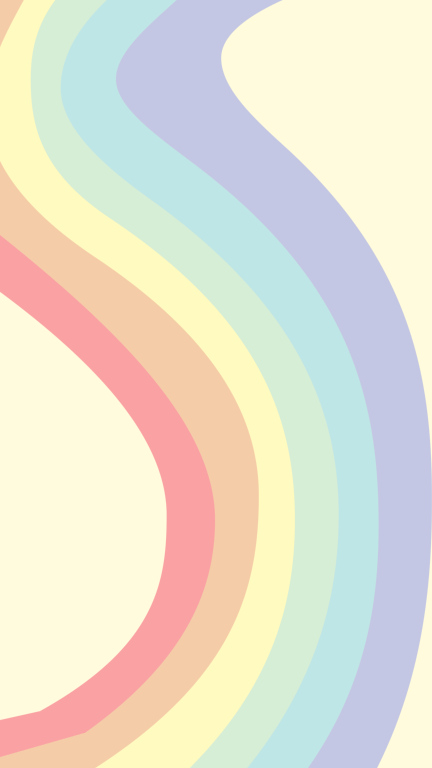
This background is drawn by a WebGL 1 fragment shader. Its source:

```glsl
precision highp float;

uniform vec2 u_resolution;

const vec3 CREAM = vec3(1.0, 0.984, 0.863);
const vec3 PINK = vec3(0.98, 0.63, 0.64);
const vec3 PEACH = vec3(0.96, 0.80, 0.66);
const vec3 YELLOW = vec3(1.0, 0.98, 0.75);
const vec3 GREEN = vec3(0.84, 0.93, 0.84);
const vec3 AQUA = vec3(0.75, 0.90, 0.90);
const vec3 LAVENDER = vec3(0.77, 0.78, 0.89);

// Cubic between two nodes (x, y, dx/dy); returns x and dx/dy at height y
vec2 cubic(float y, vec3 a, vec3 b) {
  float h = b.y - a.y;
  float t = (y - a.y) / h;
  float rise = b.x - a.x;
  float c1 = h * a.z;
  float c2 = 3.0 * rise - h * (2.0 * a.z + b.z);
  float c3 = h * (a.z + b.z) - 2.0 * rise;
  return vec2(a.x + t * (c1 + t * (c2 + t * c3)),
              (c1 + t * (2.0 * c2 + 3.0 * t * c3)) / h);
}

// Signed distance to the right of an S-shaped edge.
// top is (x, slope); bay and cape are the leftmost and rightmost turns.
float ribbonEdge(vec2 p, vec2 top, vec2 bay, vec3 shoulder, vec2 cape, vec3 foot) {
  vec3 bayNode = vec3(bay, 0.0);
  vec3 capeNode = vec3(cape, 0.0);
  vec2 curve;
  if (p.y < bay.y) {
    curve = cubic(p.y, vec3(top.x, 0.0, top.y), bayNode);
  } else if (p.y < shoulder.y) {
    curve = cubic(p.y, bayNode, shoulder);
  } else if (p.y < cape.y) {
    curve = cubic(p.y, shoulder, capeNode);
  } else if (p.y < foot.y) {
    curve = cubic(p.y, capeNode, foot);
  } else {
    // Flatter run-out below the foot
    float slope = 2.5 * foot.z;
    curve = vec2(foot.x + slope * (p.y - foot.y), slope);
  }
  return (p.x - curve.x) / sqrt(1.0 + curve.y * curve.y);
}

// Lay a colour over everything right of an edge
vec3 paint(vec3 under, vec3 over, float dist, float pixel) {
  return mix(under, over, smoothstep(-pixel, pixel, dist));
}

void main() {
  // Height units, y running downwards
  vec2 uv = gl_FragCoord.xy / u_resolution;
  vec2 p = vec2(uv.x * 0.5625, 1.0 - uv.y);
  float pixel = 0.75 / u_resolution.y;

  // Edges of the bands, from left to right
  float pink = ribbonEdge(p, vec2(-0.15, 0.0), vec2(-0.156, 0.13),
    vec3(0.0, 0.380, 1.35), vec2(0.217, 0.671), vec3(0.052, 0.926, -1.8));
  float peach = ribbonEdge(p, vec2(-0.08, 0.0), vec2(-0.10, 0.10),
    vec3(0.0, 0.306, 1.25), vec2(0.280, 0.677), vec3(0.111, 0.954, -1.4));
  float yellow = ribbonEdge(p, vec2(0.031, -0.55), vec2(-0.018, 0.137),
    vec3(0.124, 0.335, 1.5), vec2(0.337, 0.645), vec3(0.124, 1.0, -1.55));
  float green = ribbonEdge(p, vec2(0.072, -0.75), vec2(0.040, 0.104),
    vec3(0.143, 0.284, 1.5), vec2(0.384, 0.677), vec3(0.247, 1.0, -1.0));
  float aqua = ribbonEdge(p, vec2(0.139, -1.05), vec2(0.079, 0.115),
    vec3(0.195, 0.259, 1.4), vec2(0.441, 0.671), vec3(0.322, 1.0, -0.8));
  float lavender = ribbonEdge(p, vec2(0.230, -1.1), vec2(0.151, 0.103),
    vec3(0.260, 0.219, 1.3), vec2(0.493, 0.684), vec3(0.401, 1.0, -0.7));
  float outside = ribbonEdge(p, vec2(0.368, -2.2), vec2(0.288, 0.0755),
    vec3(0.371, 0.191, 1.1), vec2(0.5625, 0.651), vec3(0.491, 1.0, -0.5));

  // Stack the bands
  vec3 color = paint(CREAM, PINK, pink, pixel);
  color = paint(color, PEACH, peach, pixel);
  color = paint(color, YELLOW, yellow, pixel);
  color = paint(color, GREEN, green, pixel);
  color = paint(color, AQUA, aqua, pixel);
  color = paint(color, LAVENDER, lavender, pixel);
  color = paint(color, CREAM, outside, pixel);

  gl_FragColor = vec4(color, 1.0);
}
```
